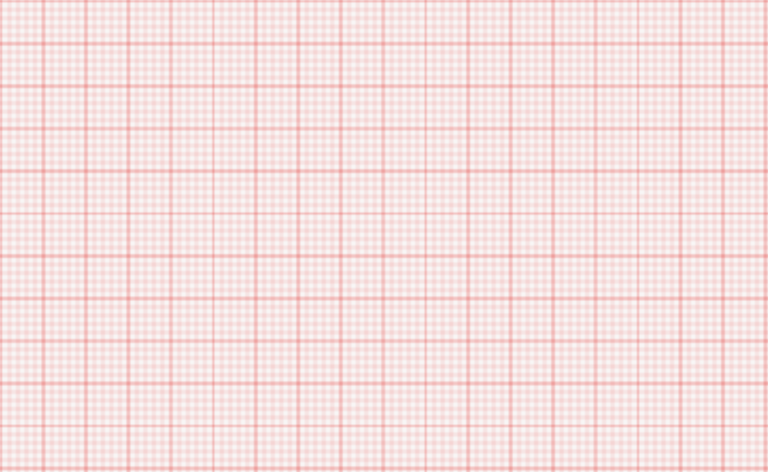
Write a WebGL 2 fragment shader that draws this pattern.

```glsl
#version 300 es
precision highp float;

uniform vec2 u_resolution;
out vec4 fragColor;

// Layout, in canvas widths
const float CELL_PITCH = 0.0553;
const vec2 GRID_OFFSET = vec2(0.0013, 0.0016);

// Thread sizes, in cells
const float BANDS_PER_CELL = 5.0;
const float LINE_HALF_WIDTH = 0.038;
const float THIN_HALF_WIDTH = 0.027;
const float LINE_SOFTNESS = 0.034;
const vec2 HALO_RANGE = vec2(0.06, 0.12);

// Every fifth line is thin, and one of each five is pale
const float LINE_CYCLE = 5.0;
const float PALE_COLUMN = 4.0;
const float PALE_ROW = 3.0;
const float PALE_STRENGTH = 0.82;
const float LINE_VARIATION = 0.04;

// Cloth colour, and the tints that multiply it
const vec3 CLOTH = vec3(0.972, 0.964, 0.962);
const vec3 BAND_TINT = vec3(0.994, 0.931, 0.930);
const vec3 LINE_TINT = vec3(0.980, 0.800, 0.796);

float hash(vec2 p) {
    vec3 q = fract(vec3(p.xyx) * vec3(0.1031, 0.1030, 0.0973));
    q += dot(q, q.yzx + 33.33);
    return fract((q.x + q.y) * q.z);
}

// Tint of the threads running across one axis, at coordinate t in cells
vec3 threadTint(float t, float paleIndex, float seed, float pixel) {
    float index = floor(t + 0.5);
    float dist = abs(t - index);
    float phase = mod(index, LINE_CYCLE);
    float isThin = 1.0 - step(0.5, phase);
    float isPale = 1.0 - step(0.5, abs(phase - paleIndex));

    // Fine gingham bands with soft edges, cleared around thin lines
    float wave = cos(6.2831853 * t * BANDS_PER_CELL);
    float band = smoothstep(-1.0, 1.0, wave);
    band *= mix(1.0, smoothstep(HALO_RANGE.x, HALO_RANGE.y, dist), isThin);

    // Main grid line
    float halfWidth = mix(LINE_HALF_WIDTH, THIN_HALF_WIDTH, isThin);
    float soft = max(LINE_SOFTNESS, 0.7 * pixel);
    float line = 1.0 - smoothstep(halfWidth - soft, halfWidth + soft, dist);
    line *= mix(1.0, PALE_STRENGTH, isPale);
    line *= 1.0 - LINE_VARIATION * hash(vec2(index, seed));

    return mix(mix(vec3(1.0), BAND_TINT, band), LINE_TINT, line);
}

void main() {
    // Grid coordinates, counted from the upper left corner
    vec2 fromTop = vec2(gl_FragCoord.x, u_resolution.y - gl_FragCoord.y);
    vec2 grid = (fromTop / u_resolution.x - GRID_OFFSET) / CELL_PITCH;
    float pixel = 1.0 / (u_resolution.x * CELL_PITCH);

    // Warp and weft multiply over the cloth
    vec3 color = CLOTH;
    color *= threadTint(grid.x, PALE_COLUMN, 3.0, pixel);
    color *= threadTint(grid.y, PALE_ROW, 17.0, pixel);

    fragColor = vec4(color, 1.0);
}
```
